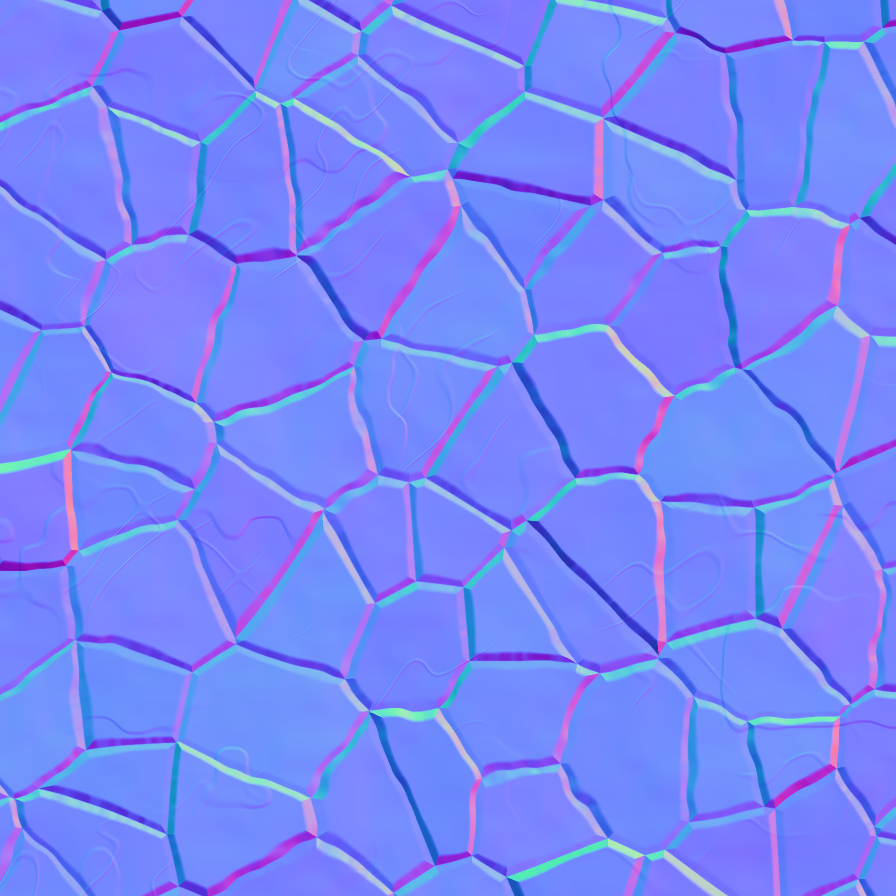
Write a Shadertoy shader that draws this texture map.

```glsl
// Tangent-space normal map of irregular flagstones with bevelled joints.
// Warped Voronoi cells give each stone a tilt and a level; the nearest border
// gives the bevel slope, and noise relief adds chips, ledges and faint scratches.

#define STONES 8.3        // stones across the canvas
#define JITTER 0.96       // irregularity of stone centres
#define JOINT 0.0108      // bevel width on each side of a joint
#define BEVEL 0.62        // usual bevel slope
#define RISE 1.7          // extra slope where a stone stands proud
#define BEND 0.034        // slow bending of joints
#define CHIP 0.0085       // small lumps along joints
#define RIB 0.40          // strength of ribs across bevels
#define RELIEF 1.0        // strength of surface detail
#define LEAN vec2(-0.075, 0.06) // average lean of the surface

vec2 hash2(vec2 p) {
    vec3 q = fract(p.xyx * vec3(0.1031, 0.1030, 0.0973));
    q += dot(q, q.yzx + 33.33);
    return fract((q.xx + q.yz) * q.zy);
}

float noise(vec2 p) {
    vec2 i = floor(p), f = fract(p);
    f = f * f * f * (f * (f * 6.0 - 15.0) + 10.0);
    float low = mix(hash2(i).x, hash2(i + vec2(1, 0)).x, f.x);
    float high = mix(hash2(i + vec2(0, 1)).x, hash2(i + vec2(1, 1)).x, f.x);
    return mix(low, high, f.y);
}

vec2 noise2(vec2 p) {
    return vec2(noise(p), noise(p + vec2(37.2, 81.7))) - 0.5;
}

// Bends the joints, and chips them in patches.
vec2 warp(vec2 p) {
    float patchy = smoothstep(0.35, 0.7, noise(p * 6.0 + 9.0));
    return p + BEND * noise2(p * 5.0) + CHIP * patchy * noise2(p * 36.0 + 5.0);
}

// Height of the stone face: soft waves, thin ledges and scratches.
float relief(vec2 p) {
    float waves = 0.0045 * noise(p * 9.0) + 0.0010 * noise(p * 31.0);
    float layer = noise(p * 8.0 + 3.0) + 0.3 * noise(p * 27.0);
    float ledge = smoothstep(0.62, 0.67, layer) * smoothstep(0.45, 0.75, noise(p * 7.0 + 50.0));
    vec2 s = p + 0.03 * noise2(p * 12.0);
    float line = abs(noise(vec2(s.x + s.y, s.y - s.x) * vec2(9.0, 17.0) + 20.0) - 0.5);
    float scratch = (1.0 - smoothstep(0.0, 0.05, line)) * smoothstep(0.5, 0.8, noise(p * 8.0 + 70.0));
    return RELIEF * (waves + 0.0009 * ledge + 0.0004 * scratch);
}

// Finds the stone at q and its nearest neighbour; returns direction and distance to their border.
vec3 nearestBorder(vec2 q, out vec2 stone, out vec2 neighbour) {
    vec2 base = floor(q), toStone = vec2(0.0);
    float best = 9.0;
    for (int y = -1; y <= 1; y++)
    for (int x = -1; x <= 1; x++) {
        vec2 cell = base + vec2(x, y);
        vec2 r = cell + 0.5 + JITTER * (hash2(cell) - 0.5) - q;
        if (dot(r, r) < best) { best = dot(r, r); toStone = r; stone = cell; }
    }
    vec3 border = vec3(1.0, 0.0, 9.0);
    neighbour = stone;
    for (int y = -2; y <= 2; y++)
    for (int x = -2; x <= 2; x++) {
        if (x == 0 && y == 0) continue;
        vec2 cell = stone + vec2(x, y);
        vec2 r = cell + 0.5 + JITTER * (hash2(cell) - 0.5) - q;
        vec2 dir = normalize(r - toStone);
        float d = dot(0.5 * (r + toStone), dir);
        if (d < border.z) { border = vec3(dir, d); neighbour = cell; }
    }
    return border;
}

// A few stones stand well above the rest.
float level(vec2 stone) {
    return pow(hash2(stone + 211.0).x, 4.0);
}

vec3 surfaceColour(vec2 p) {
    const float e = 0.001;
    vec2 ex = vec2(e, 0.0), ey = vec2(0.0, e);
    vec2 q = warp(p), stone, neighbour;
    vec3 border = nearestBorder(q * STONES + 40.0, stone, neighbour);
    float d = border.z / STONES;

    // Border direction carried back through the warp
    vec2 dir = vec2(dot(warp(p + ex) - q, border.xy), dot(warp(p + ey) - q, border.xy)) / e;

    // Bevel: steep on the higher side, weak on the lower one
    float side = hash2(stone * 1.7 + neighbour * 3.1 + 90.0).x;
    float slope = BEVEL + RISE * (level(stone) - level(neighbour)) + 0.5 * (side - 0.5);
    slope = clamp(slope, 0.12, 2.2);
    float along = dot(q, vec2(-border.y, border.x));
    slope *= 1.0 + RIB * side * (noise(vec2(along * 150.0, side * 60.0)) - 0.5) * 2.0;
    float width = JOINT * (0.7 + 0.6 * noise(p * 19.0 + 15.0));
    float bevel = (1.0 - smoothstep(0.5 * width, width, d)) * smoothstep(-0.001, 0.0015, d);

    // Lean of the whole stone, and detail on its face
    vec2 h = hash2(stone + 57.0) - 0.5;
    vec2 lean = LEAN + vec2(-0.14, 0.17) * h.x + vec2(0.06, 0.05) * h.y;
    float z = relief(p);
    vec2 detail = vec2(z - relief(p + ex), z - relief(p + ey)) / e;

    vec3 normal = normalize(vec3(lean + detail + bevel * slope * dir, 1.0));
    return 0.5 + 0.5 * normal;
}

void mainImage(out vec4 fragColor, in vec2 fragCoord) {
    vec3 colour = vec3(0.0);
    for (int i = 0; i < 4; i++) { // 2 x 2 samples smooth the edges
        vec2 offset = vec2(i % 2, i / 2) * 0.5 - 0.25;
        colour += surfaceColour((fragCoord + offset) / iResolution.y);
    }
    fragColor = vec4(colour * 0.25, 1.0);
}
```
